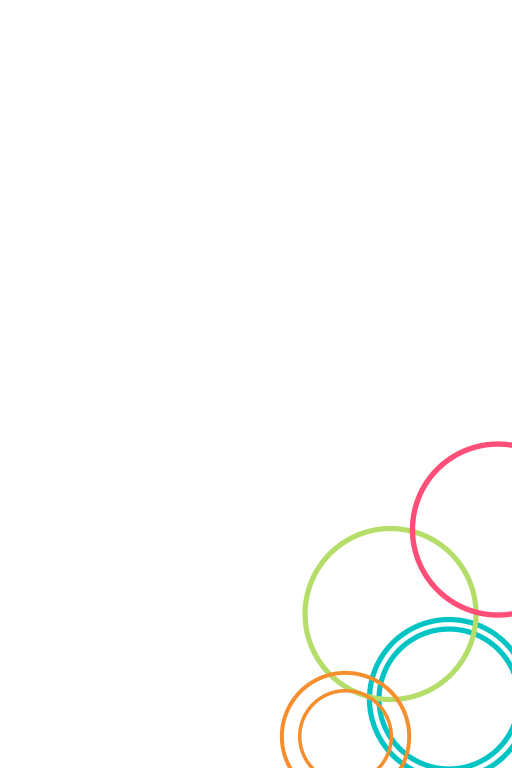
Give the GLSL for this background, as a Shadertoy shader.

```glsl
// Blends a circular outline over the colour beneath it
vec3 drawRing(vec3 base, vec2 p, vec2 center, float radius, float width, vec3 ink) {
    float dist = abs(length(p - center) - radius) - 0.5 * width;
    float pixel = 1.0 / iResolution.y;
    return mix(base, ink, clamp(0.5 - dist / pixel, 0.0, 1.0));
}

void mainImage(out vec4 fragColor, in vec2 fragCoord) {
    // Lengths are fractions of the canvas height
    vec2 p = fragCoord / iResolution.y;

    vec3 teal = vec3(0.0, 0.77, 0.77);
    vec3 green = vec3(0.71, 0.865, 0.41);
    vec3 pink = vec3(1.0, 0.31, 0.47);
    vec3 orange = vec3(0.96, 0.56, 0.18);

    vec3 color = vec3(1.0);

    // Teal double ring
    vec2 tealCenter = vec2(0.5846, 0.0898);
    color = drawRing(color, p, tealCenter, 0.1035, 0.0068, teal);
    color = drawRing(color, p, tealCenter, 0.0911, 0.0068, teal);

    // Large single rings
    color = drawRing(color, p, vec2(0.5085, 0.2005), 0.1113, 0.0068, green);
    color = drawRing(color, p, vec2(0.6484, 0.3105), 0.1113, 0.0070, pink);

    // Orange double ring
    vec2 orangeCenter = vec2(0.4499, 0.0410);
    color = drawRing(color, p, orangeCenter, 0.0829, 0.0052, orange);
    color = drawRing(color, p, orangeCenter, 0.0596, 0.0046, orange);

    fragColor = vec4(color, 1.0);
}
```
